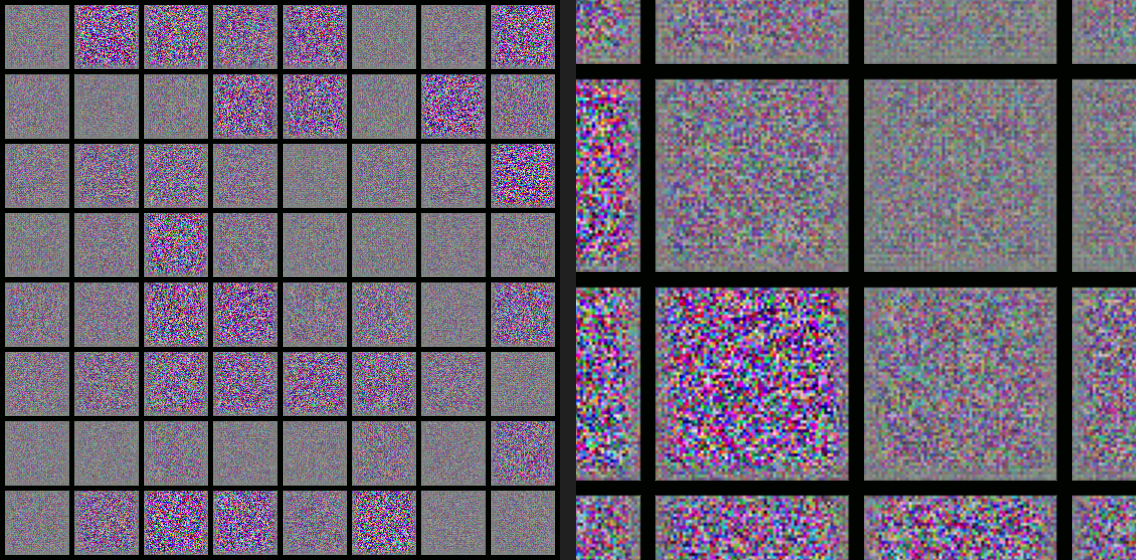
Left, the full canvas; right, a detail of the centre.
This pattern is drawn by a three.js fragment shader. Its source:

```glsl
// Eight by eight grid of coloured noise tiles, of varied strength, on black.
#define TILES 8.0
#define TEXELS 64.0
#define GUTTER 5.0
#define EDGE_SOFT 0.5
#define QUIET 0.35
#define STRONG 1.35
#define FADE 9.0
#define WEAVE 0.03
#define GUTTER_COLOR vec3(0.005, 0.01, 0.005)
#define BASE_COLOR vec3(0.50, 0.53, 0.50)
#define PURPLE_SHIFT vec3(0.01, -0.125, 0.06)

varying vec2 vUv;

// Three random values from a 2D position and a seed
vec3 hash3(vec2 position, float seed) {
  vec3 p = fract(vec3(position, seed) * vec3(0.1031, 0.1030, 0.0973));
  p += dot(p, p.yxz + 33.33);
  return fract((p.xxy + p.yxx) * p.zyx);
}

// Noise strength falls off at the sides and most at the bottom
float borderFade(vec2 texel) {
  float side = min(texel.x, TEXELS - 1.0 - texel.x);
  float sides = smoothstep(-4.0, FADE, side);
  float bottom = smoothstep(-3.0, FADE, texel.y);
  float top = smoothstep(-5.0, 4.0, TEXELS - 1.0 - texel.y);
  return mix(0.2, 1.0, sides * bottom * top);
}

// Colour of one texel: random channels over a fine alternating weave
vec3 texelColor(vec2 texel, vec2 tile, float strength) {
  texel = clamp(texel, 0.0, TEXELS - 1.0);
  float amount = strength * borderFade(texel);
  vec3 noise = hash3(texel + tile * TEXELS, 7.0) - 0.5;
  vec2 parity = mod(texel, 2.0);
  float weave = WEAVE * (parity.x + parity.y - 1.0);
  return BASE_COLOR + amount * (PURPLE_SHIFT + noise) + weave;
}

// Smooth blend of the four nearest texels
vec3 tileColor(vec2 local, vec2 tile, float strength) {
  vec2 corner = floor(local - 0.5);
  vec2 blend = smoothstep(0.0, 1.0, local - 0.5 - corner);
  vec3 color = vec3(0.0);
  for (int j = 0; j < 2; j++) {
    for (int i = 0; i < 2; i++) {
      vec2 offset = vec2(float(i), float(j));
      vec2 weight = mix(1.0 - blend, blend, offset);
      color += weight.x * weight.y * texelColor(corner + offset, tile, strength);
    }
  }
  return clamp(color, 0.0, 1.0);
}

void main() {
  // Split the canvas into tiles with a gutter on every side
  float pitch = TEXELS + GUTTER;
  vec2 position = vUv * (TILES * pitch + GUTTER) - GUTTER;
  vec2 tile = floor(position / pitch);
  vec2 local = position - tile * pitch;

  // Most tiles are quiet, a few are vivid
  float chance = hash3(tile + 3.0, 19.0).x;
  float strength = mix(QUIET, STRONG, chance * chance);

  // Square tile mask with softened edges
  vec2 fromCenter = abs(local - 0.5 * TEXELS) - 0.5 * TEXELS;
  float distanceToEdge = max(fromCenter.x, fromCenter.y);
  float mask = 1.0 - smoothstep(-EDGE_SOFT, EDGE_SOFT, distanceToEdge);

  vec3 color = mix(GUTTER_COLOR, tileColor(local, tile, strength), mask);
  gl_FragColor = vec4(color, 1.0);
}
```
